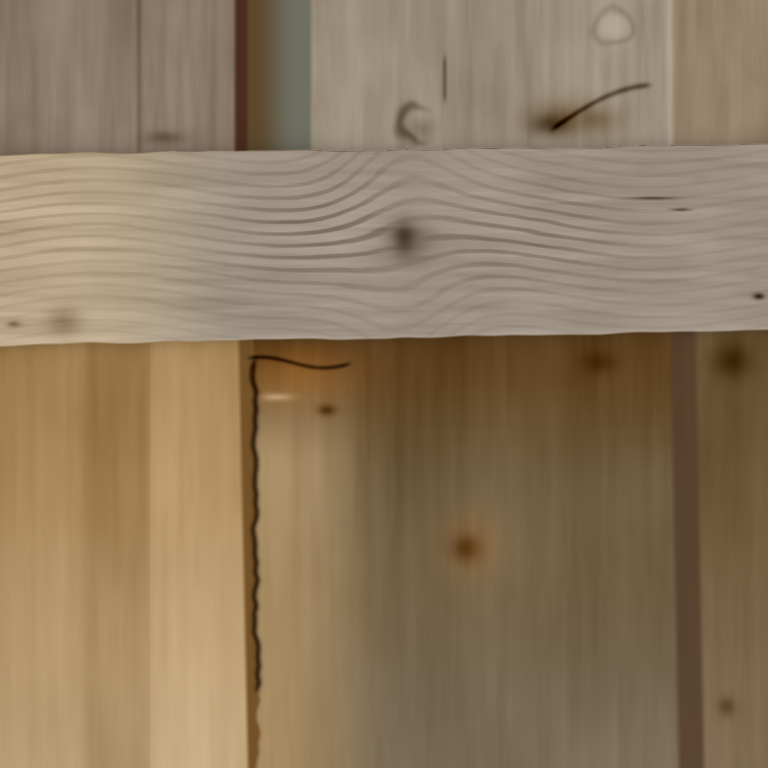
Give the GLSL for this texture, as a WebGL 1 fragment shader.

```glsl
precision highp float;
// Weathered plank wall crossed by a pale horizontal rail, with knots, gaps and cracks.
uniform vec2 u_resolution;
vec2 p;

float hash(vec2 c) {
  return fract(sin(dot(c, vec2(127.1, 311.7))) * 43758.5);
}

float noise(vec2 c) {
  vec2 i = floor(c), f = fract(c), e = vec2(1, 0);
  f = f * f * (3.0 - 2.0 * f);
  return mix(mix(hash(i), hash(i + e), f.x), mix(hash(i + e.yx), hash(i + e.xx), f.x), f.y);
}

// Layered noise centred on zero.
float fbm(vec2 c) {
  float sum = -0.47, amp = 0.5;
  for (int i = 0; i < 4; i++) {
    sum += amp * noise(c);
    c = c * 2.03 + 7.1;
    amp *= 0.5;
  }
  return sum;
}

// Soft elliptical blotch.
float spot(float x, float y, float rx, float ry) {
  vec2 d = (p - vec2(x, y)) / vec2(rx, ry);
  return exp(-dot(d, d));
}

// Soft-edged interval.
float band(float x, float a, float b, float w) {
  return smoothstep(a - w, a + w, x) * (1.0 - smoothstep(b - w, b + w, x));
}

// Thin stroke at signed offset d, running over x from a to b.
float stroke(float d, float w, float x, float a, float b) {
  return exp(-d * d / (w * w)) * band(x, a, b, 0.008);
}

vec3 upperBoards() {
  float grain = fbm(p * vec2(90, 7)), mottled = fbm(p * vec2(13, 9));
  vec3 col = mix(vec3(0.54, 0.475, 0.41), vec3(0.6, 0.55, 0.48), step(0.4, p.x));
  col = mix(col, vec3(0.57, 0.49, 0.4), smoothstep(0.872, 0.882, p.x));
  col += grain * 0.1 + mottled * 0.12;
  col -= 0.1 * stroke(p.x - 0.181, 0.004, p.y, 0.8, 1.1);
  col += 0.07 * stroke(p.x - 0.872, 0.005, p.y, 0.8, 1.1);
  col -= 0.15 * stroke(p.x - 0.579, 0.003, p.y, 0.87, 0.925);
  // Recess and reddish board edge
  vec3 recess = mix(vec3(0.36, 0.28, 0.17), vec3(0.43, 0.43, 0.38), smoothstep(0.33, 0.385, p.x));
  col = mix(col, recess, band(p.x, 0.318, 0.405, 0.004));
  col = mix(col, vec3(0.29, 0.17, 0.12), band(p.x, 0.306, 0.322, 0.004));
  // Knots, chip and curved split
  float warp = 0.5 * noise(p * 45.0);
  float ring = length((p - vec2(0.545, 0.838)) / 0.025) + warp - 1.2;
  col -= 0.2 * exp(-ring * ring * 15.0) * (1.0 - smoothstep(0.53, 0.57, p.x));
  col -= 0.12 * spot(0.55, 0.832, 0.017, 0.014);
  col -= vec3(0.2, 0.24, 0.27) * spot(0.745, 0.845, 0.05, 0.022) * (0.7 + warp);
  col -= 0.18 * spot(0.715, 0.836, 0.022, 0.012);
  float arc = 0.829 + 0.06 * sin((p.x - 0.715) * 11.5);
  col -= 0.26 * stroke(p.y - arc, 0.004, p.x, 0.72, 0.845);
  float chip = length((p - vec2(0.798, 0.965)) / 0.027) + warp - 1.2;
  col += 0.07 * spot(0.8, 0.965, 0.022, 0.022) - 0.08 * exp(-chip * chip * 36.0);
  return col - 0.14 * spot(0.215, 0.821, 0.023, 0.008);
}

vec3 railWood() {
  vec3 col = mix(vec3(0.72, 0.64, 0.53), vec3(0.6, 0.555, 0.5), smoothstep(0.08, 0.36, p.x));
  col += fbm(p * vec2(8, 120)) * 0.12 + fbm(p * 14.0) * 0.05;
  // Ridged grain that bends around the knot
  vec2 k = p - vec2(0.528, 0.688);
  float bend = 0.013 * sin(p.x * 13.0) + k.y * 0.45 * exp(-k.x * k.x * 130.0);
  float ridge = smoothstep(0.1, 1.0, sin((p.y - bend) * 410.0 + 4.0 * fbm(p * vec2(7, 20))));
  float area = spot(0.43, 0.7, 0.12, 0.065) + 0.75 * spot(0.69, 0.695, 0.12, 0.055);
  area += 0.35 * spot(0.02, 0.72, 0.13, 0.08) + 0.15;
  area *= 1.0 - spot(0.53, 0.688, 0.035, 0.05);
  col -= 0.15 * (ridge - 0.25) * area;
  // Knots and short splits
  col -= 0.15 * spot(0.532, 0.687, 0.034, 0.028) + 0.19 * spot(0.526, 0.69, 0.013, 0.02);
  col -= 0.16 * spot(0.083, 0.582, 0.022, 0.018);
  col -= 0.25 * (spot(0.85, 0.742, 0.027, 0.002) + spot(0.887, 0.727, 0.012, 0.002));
  return col - 0.4 * spot(0.988, 0.614, 0.007, 0.004) - 0.22 * spot(0.018, 0.578, 0.009, 0.004);
}

vec3 lowerBoards() {
  float grain = fbm(p * vec2(75, 5)), mottled = fbm(p * vec2(9, 5));
  float drop = 0.55 - p.y, low = smoothstep(0.0, 0.55, drop);
  vec3 left = mix(vec3(0.64, 0.505, 0.32), vec3(0.74, 0.63, 0.47), low);
  left += 0.03 * step(0.195, p.x) - 0.06 * band(p.x, 0.11, 0.197, 0.012);
  // Shadowed centre board, bright along its left side
  vec3 mid = mix(vec3(0.36, 0.25, 0.12), vec3(0.44, 0.37, 0.27), smoothstep(0.0, 0.22, drop));
  mid = mix(mid, vec3(0.48, 0.42, 0.34), smoothstep(0.3, 0.55, drop));
  float lit = (1.0 - smoothstep(0.35, 0.53, p.x)) * smoothstep(0.0, 0.17, drop);
  mid = mix(mid, vec3(0.66, 0.55, 0.39), lit);
  mid += vec3(0.14, 0.07, 0.01) * spot(0.39, 0.515, 0.075, 0.04);
  mid -= 0.05 * spot(0.51, 0.39, 0.06, 0.08);
  vec3 right = mix(vec3(0.41, 0.32, 0.2), vec3(0.51, 0.43, 0.33), low);
  float strip = p.x - 0.89 - 0.02 * drop;
  vec3 col = mix(mix(left, mid, smoothstep(0.322, 0.332, p.x)), right, step(0.0, strip));
  col += grain * 0.07 + mottled * 0.1;
  col = mix(col, vec3(0.33, 0.245, 0.175), 0.85 * band(strip, -0.017, 0.016, 0.005));
  // Ragged gap
  float edge = 0.327 + 0.012 * drop + 0.006 * noise(p.yy * 45.0);
  col = mix(col, vec3(0.45, 0.32, 0.16), band(p.x, 0.311 + 0.022 * drop, edge, 0.004));
  col -= vec3(0.3, 0.25, 0.17) * stroke(p.x - edge, 0.004, p.y, 0.1, 0.53);
  // Crack, splinter and knots
  float crack = p.y - 0.528 + 0.007 * sin((p.x - 0.38) * 38.0);
  col -= vec3(0.27, 0.2, 0.11) * stroke(crack, 0.003, p.x, 0.325, 0.455);
  col += 0.2 * spot(0.36, 0.483, 0.02, 0.005) - 0.2 * spot(0.425, 0.466, 0.012, 0.007);
  col += vec3(0.08, 0.025, -0.02) * spot(0.615, 0.29, 0.038, 0.045);
  col -= 0.18 * spot(0.607, 0.286, 0.018, 0.018) + 0.09 * spot(0.78, 0.528, 0.023, 0.014);
  col -= 0.15 * spot(0.953, 0.53, 0.025, 0.022) + 0.14 * spot(0.946, 0.08, 0.01, 0.012);
  return col;
}

void main() {
  p = gl_FragCoord.xy / u_resolution;
  float wobble = 0.003 * noise(p.xx * 18.0);
  float top = p.y - 0.797 - 0.013 * p.x - wobble, base = p.y - 0.549 - 0.019 * p.x - wobble;
  vec3 col = top > 0.0 ? upperBoards() : lowerBoards();
  // Contact shadows, then the rail over the boards
  col *= 1.0 - 0.17 * exp(-min(abs(top), abs(base)) * 100.0);
  vec3 rail = railWood() + 0.06 * exp(-base * 120.0);
  gl_FragColor = vec4(mix(col, rail, band(p.y, p.y - base, p.y - top, 0.002)), 1.0);
}
```
